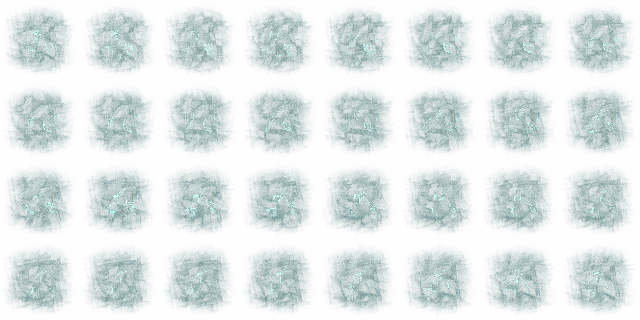
Reproduce this pattern procedurally as a WebGL 2 fragment shader.

```glsl
#version 300 es
precision highp float;

uniform vec2 u_resolution;
out vec4 fragColor;

const vec2 GRID = vec2(8.0, 4.0);
const float TAU = 6.2831853;
const vec3 PAPER = vec3(0.995);
const vec3 SMOKE = vec3(0.50, 0.62, 0.62);
const vec3 GLINT = vec3(0.80, 1.00, 0.99);
const float VEIN_SCALE = 5.0;
const float VEIN_SHARPNESS = 4.2;
const float VEIN_STRENGTH = 0.98;
const float BODY_STRENGTH = 0.20;
const float DRIFT = 0.36;
const float WARP = 0.035;
const float GLINT_SCALE = 15.0;
const float PUFF_RADIUS = 0.43;

vec2 hash2(vec2 p) {
    vec3 q = fract(p.xyx * vec3(0.1031, 0.1030, 0.0973));
    q += dot(q, q.yzx + 33.33);
    return fract((q.xx + q.yz) * q.zy);
}

// Nearest and second nearest distance to points that orbit with the phase
vec2 cellular(vec2 p, float phase) {
    vec2 base = floor(p);
    vec2 nearest = vec2(8.0);
    for (int y = -1; y <= 1; y++) {
        for (int x = -1; x <= 1; x++) {
            vec2 id = base + vec2(x, y);
            vec2 point = id + 0.5 + DRIFT * sin(phase + TAU * hash2(id + 71.0));
            float d = distance(p, point);
            nearest.y = min(nearest.y, max(nearest.x, d));
            nearest.x = min(nearest.x, d);
        }
    }
    return nearest;
}

// Layered sines that bend the filaments
vec2 swirl(vec2 p, float phase) {
    vec2 w = vec2(0.0);
    float amplitude = 1.0;
    float frequency = 11.0;
    for (int i = 0; i < 4; i++) {
        float k = float(i);
        w += amplitude * sin(frequency * p.yx + 9.0 * w.yx
            + vec2(1.3, 4.1) * (k + 1.0) + 0.4 * sin(phase + k));
        p = mat2(0.8, 0.6, -0.6, 0.8) * p;
        amplitude *= 0.55;
        frequency *= 1.9;
    }
    return w;
}

float filaments(vec2 p, float phase) {
    float sum = 0.0;
    float weight = 0.46;
    float scale = VEIN_SCALE;
    for (int i = 0; i < 3; i++) {
        vec2 f = cellular(p * scale + 17.0 * float(i), phase);
        sum += weight * exp(-VEIN_SHARPNESS * (f.y - f.x));
        weight *= 0.72;
        scale *= 1.9;
    }
    return sum;
}

float inside(float radius, float inner, float outer) {
    return 1.0 - smoothstep(inner, outer, radius);
}

void main() {
    vec2 grid = gl_FragCoord.xy / u_resolution * GRID;
    vec2 cell = floor(grid);
    vec2 p = fract(grid) - 0.5;

    // Each repeat is one step of a closed loop, read from the top left
    float frame = cell.x + GRID.x * (GRID.y - 1.0 - cell.y);
    float phase = TAU * frame / (GRID.x * GRID.y);

    vec2 bend = swirl(p, phase);
    vec2 q = p + WARP * bend;

    // Ragged, slightly square puff, paler at the top
    vec2 a = abs(p);
    float radius = pow(dot(a * a, a), 1.0 / 3.0) + 0.02 * (bend.x + bend.y);
    float edge = inside(max(a.x, a.y), 0.42, 0.495);
    float body = inside(radius, 0.16, PUFF_RADIUS);
    float reach = inside(radius, 0.24, PUFF_RADIUS + 0.03);
    float top = mix(0.35, 1.0, inside(p.y, 0.18, 0.42));

    // Smoke density
    float patches = 0.95 + 0.13 * sin(13.0 * q.x + 2.0 * bend.y) * sin(12.0 * q.y + 1.0);
    float veins = filaments(q, phase);
    float density = (BODY_STRENGTH * body + VEIN_STRENGTH * reach * veins) * patches;
    density = clamp(density * top * edge, 0.0, 1.0);
    vec3 color = mix(PAPER, SMOKE, density);

    // Bright pockets near the middle
    vec2 pocket = cellular(q * GLINT_SCALE + 5.0, phase);
    float cluster = sin(19.0 * q.x + 1.7 + sin(phase)) * sin(17.0 * q.y + 0.8);
    float core = inside(length(p * vec2(0.8, 1.15) + vec2(0.0, 0.04)), 0.12, 0.25);
    float glint = smoothstep(0.38, 0.54, pocket.y - pocket.x)
        * smoothstep(0.0, 0.25, cluster) * core;
    color = mix(color, GLINT, glint);

    fragColor = vec4(color, 1.0);
}
```
